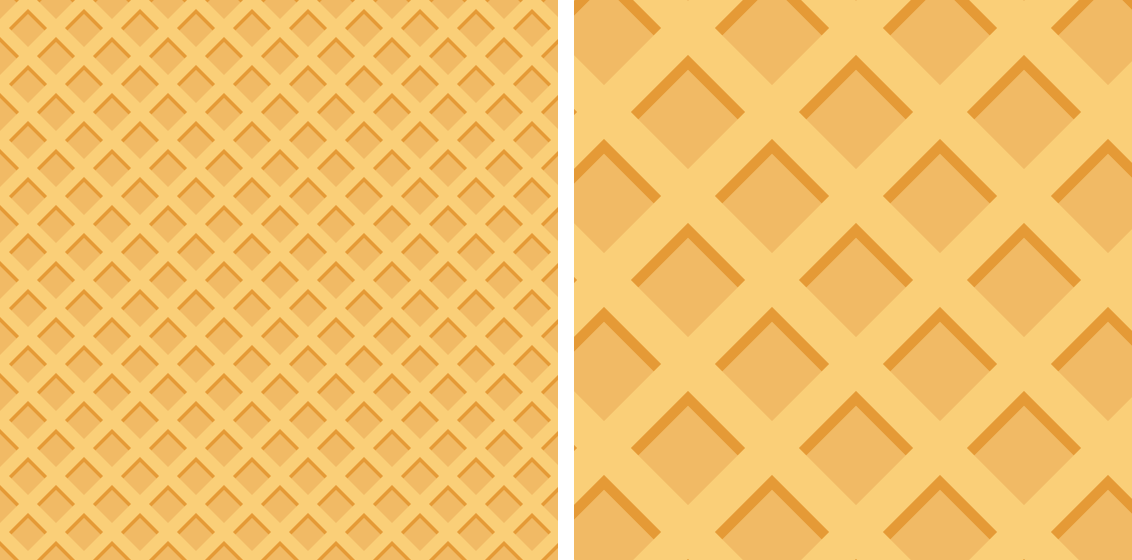
Left: the whole. Right: its middle third, enlarged.
This pattern is drawn by a Shadertoy shader. Its source:

```glsl
// Waffle lattice: pale diagonal ridges around square pits shaded along their two upper sides.

// Antialiased coverage of the region where the signed distance is negative.
float coverage(float dist, float pixel) {
    return 1.0 - smoothstep(-0.6 * pixel, 0.6 * pixel, dist);
}

void mainImage(out vec4 fragColor, in vec2 fragCoord) {
    // Ten repeats fit the canvas height.
    vec2 p = 10.0 * fragCoord / iResolution.y;
    float pixel = 10.0 * sqrt(2.0) / iResolution.y;

    // Diagonal axes turn the staggered diamonds into a unit square grid.
    vec2 diagonal = vec2(p.x + p.y, p.y - p.x);
    vec2 cell = fract(diagonal + 0.5) - 0.5;

    // Pit outline, and its floor set back from the two upper sides.
    float pit = max(abs(cell.x), abs(cell.y)) - 0.34;
    float pitFloor = max(cell.x, cell.y) - 0.252;

    vec3 ridgeColor = vec3(0.98, 0.81, 0.47);
    vec3 floorColor = vec3(0.945, 0.73, 0.395);
    vec3 shadeColor = vec3(0.897, 0.603, 0.213);

    vec3 pitColor = mix(shadeColor, floorColor, coverage(pitFloor, pixel));
    fragColor = vec4(mix(ridgeColor, pitColor, coverage(pit, pixel)), 1.0);
}
```
